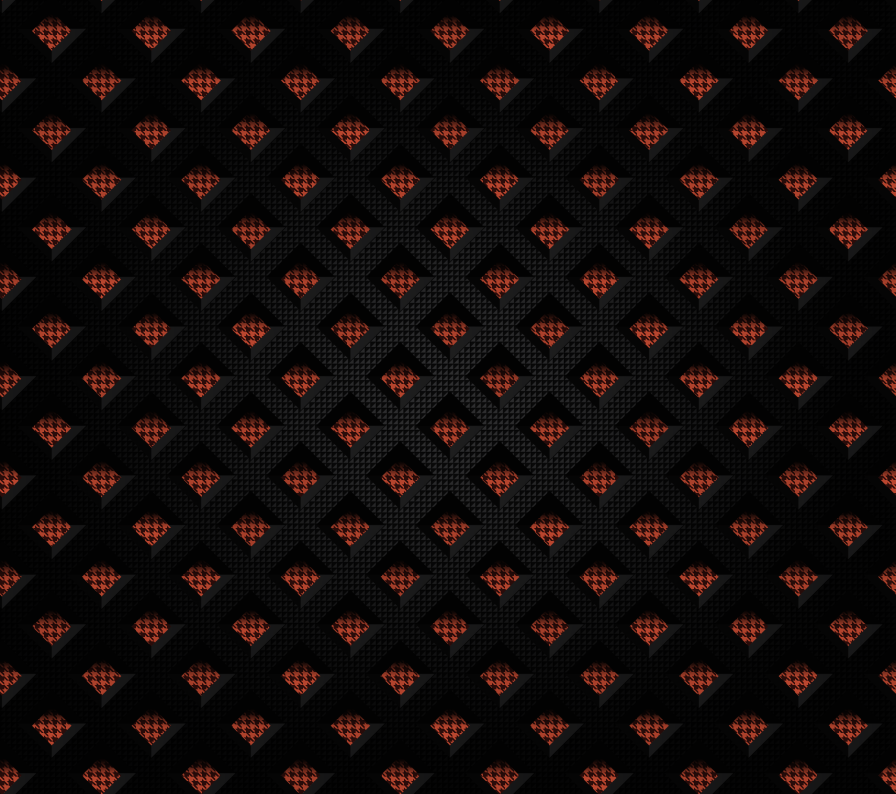
Give the GLSL for this pattern, as a WebGL 1 fragment shader.

```glsl
precision highp float;

uniform vec2 u_resolution;

const float TAU = 6.2831853;
const vec2 REPEATS = vec2(9.0, 8.0);      // two staggered holes per repeat
const vec2 STUDS = vec2(162.0, 144.0);    // raised studs over the canvas
const vec2 CHECKS = vec2(102.0, 91.0);    // houndstooth checks over the canvas
const vec2 ANCHOR = vec2(0.52, 0.71);     // first hole centre, in repeats
const float HOLE_RADIUS = 0.345;
const float FLOOR_RADIUS = 0.198;
const float FLOOR_DROP = 0.022;

const vec3 STUD_COLOR = vec3(0.105, 0.105, 0.108);
const vec3 WALL_LIT = vec3(0.112, 0.112, 0.114);
const vec3 WALL_DIM = vec3(0.020, 0.019, 0.019);
const vec3 WALL_SHADOW = vec3(0.006);
const vec3 CLOTH_BRIGHT = vec3(0.72, 0.27, 0.18);
const vec3 CLOTH_DARK = vec3(0.17, 0.05, 0.04);

float diamond(vec2 p, float radius) {
  return abs(p.x) + abs(p.y) - radius;
}

float cover(float d, float edge) {
  return 1.0 - smoothstep(-edge, edge, d);
}

// Offset from the nearest hole centre on the staggered lattice
vec2 nearestHole(vec2 cell) {
  vec2 a = fract(cell - ANCHOR + 0.5) - 0.5;
  vec2 b = fract(cell - ANCHOR) - 0.5;
  return diamond(a, 0.0) < diamond(b, 0.0) ? a : b;
}

// Light pool in the middle that falls to the same level on all borders
float lightPool(vec2 uv) {
  vec2 wave = 0.5 - 0.5 * cos(TAU * uv);
  return wave.x * wave.y;
}

// Small pyramids: one face bright, one dark, with grooves between
vec3 studs(vec2 uv, float light) {
  vec2 f = fract(uv * STUDS);
  float face = mix(0.35, 1.65, smoothstep(-0.12, 0.12, f.x - f.y));
  vec2 border = min(f, 1.0 - f);
  float groove = smoothstep(0.0, 0.16, min(border.x, border.y));
  return STUD_COLOR * face * mix(0.35, 1.0, groove) * mix(0.12, 1.05, light);
}

// Two-colour check woven in a diagonal twill
float houndstooth(vec2 uv) {
  vec2 p = uv * CHECKS;
  vec2 thread = step(0.5, fract(p));
  float twill = step(0.5, fract(2.0 * (p.x + p.y)));
  return mix(thread.x, thread.y, twill);
}

vec3 clothFloor(vec2 uv, vec2 p) {
  vec2 center = uv - p / REPEATS;
  float glow = 0.95 + 0.04 * sin(TAU * (2.0 * center.x + 3.0 * center.y))
                    + 0.03 * sin(TAU * (5.0 * center.x - 2.0 * center.y));
  float shadow = 1.0 - smoothstep(-0.06, 0.16, p.y);
  vec3 cloth = mix(CLOTH_DARK, CLOTH_BRIGHT, houndstooth(uv));
  return mix(WALL_SHADOW, cloth * glow, shadow);
}

// Walls: lit at lower right, dim at lower left, black above
vec3 walls(vec2 p, float light, float edge) {
  float lower = cover(p.y, edge);
  float right = cover(-p.x, edge);
  vec3 lit = WALL_LIT * mix(0.82, 1.06, light) * (1.0 - 0.35 * p.x);
  return mix(WALL_SHADOW, mix(WALL_DIM, lit, right), lower);
}

vec3 surface(vec2 uv) {
  float edge = 0.6 * REPEATS.x / u_resolution.x;
  float light = lightPool(uv);
  vec2 p = nearestHole(uv * REPEATS);
  vec2 floorPoint = p + vec2(0.0, FLOOR_DROP);

  vec3 inside = walls(p, light, edge);
  float floorMask = cover(diamond(floorPoint, FLOOR_RADIUS), edge);
  inside = mix(inside, clothFloor(uv, p), floorMask);
  float holeMask = cover(diamond(p, HOLE_RADIUS), edge);
  return mix(studs(uv, light), inside, holeMask);
}

void main() {
  // Nine samples per pixel keep the fine weave smooth
  vec3 sum = vec3(0.0);
  for (int j = -1; j <= 1; j++) {
    for (int i = -1; i <= 1; i++) {
      vec2 jitter = vec2(float(i), float(j)) / 3.0;
      sum += surface((gl_FragCoord.xy + jitter) / u_resolution);
    }
  }
  gl_FragColor = vec4(sum / 9.0, 1.0);
}
```
